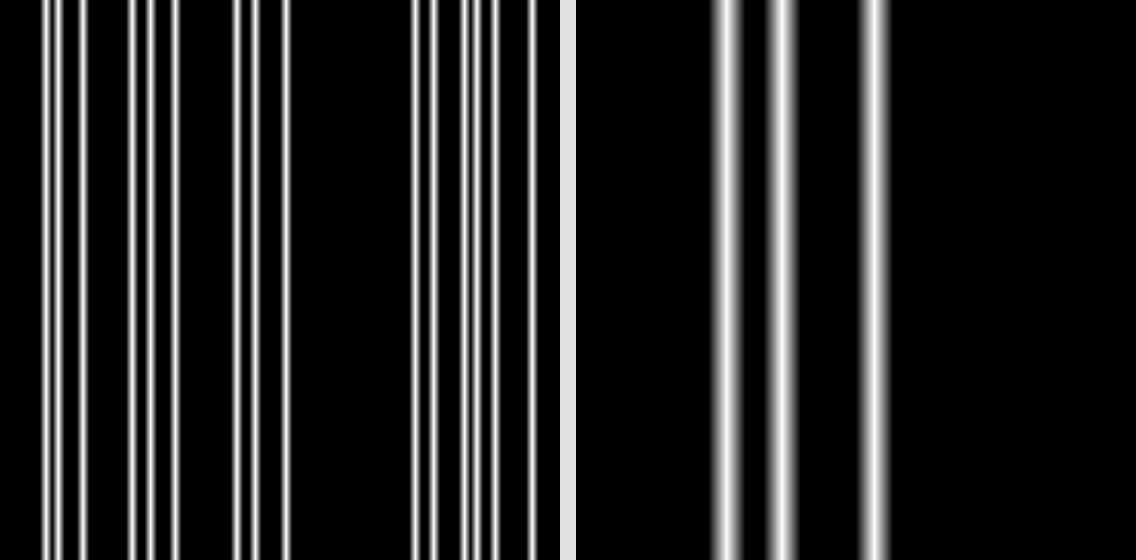
Left, the full canvas; right, a detail of the centre.
A Shadertoy shader for this pattern:

```glsl
// Soft white vertical lines at irregular intervals on black.
// Each line is a linear ramp, one grid column wide per side; the gaps
// follow a long-tailed distribution, visited in shuffled order.

const float COLUMNS = 91.0;      // grid columns across the canvas
const float FIRST_LINE = 7.5;    // centre of the first line, in columns
const int LINE_COUNT = 15;
const float MIN_GAP = 2.0;       // neighbouring ramps touch but never overlap
const vec3 BACKGROUND = vec3(0.0);
const vec3 LINE_COLOUR = vec3(1.0);

// Shuffled rank in 0..1: every rank occurs exactly once in count steps.
float shuffledRank(int index, int count) {
    int rank = (index * 5 + 1) % count;
    return (float(rank) + 0.5) / float(count);
}

// Many narrow gaps and a few very wide ones, in whole columns.
float gapWidth(float rank, float minGap) {
    float odds = rank / (1.0 - rank);
    return minGap + floor(1.9 * pow(odds, 0.7) + 0.5);
}

// Linear falloff from 1 at the centre to 0 at the given half width.
float softLine(float x, float centre, float halfWidth) {
    return max(0.0, 1.0 - abs(x - centre) / halfWidth);
}

// Brightness of the whole set of lines at column coordinate x.
float linePattern(float x, float start, float minGap) {
    float centre = start;
    float brightness = 0.0;
    for (int i = 0; i < LINE_COUNT; i++) {
        brightness = max(brightness, softLine(x, centre, 1.0));
        centre += gapWidth(shuffledRank(i, LINE_COUNT - 1), minGap);
    }
    return brightness;
}

void mainImage(out vec4 fragColor, in vec2 fragCoord) {
    float x = fragCoord.x / iResolution.x * COLUMNS;
    float brightness = linePattern(x, FIRST_LINE, MIN_GAP);
    fragColor = vec4(mix(BACKGROUND, LINE_COLOUR, brightness), 1.0);
}
```
